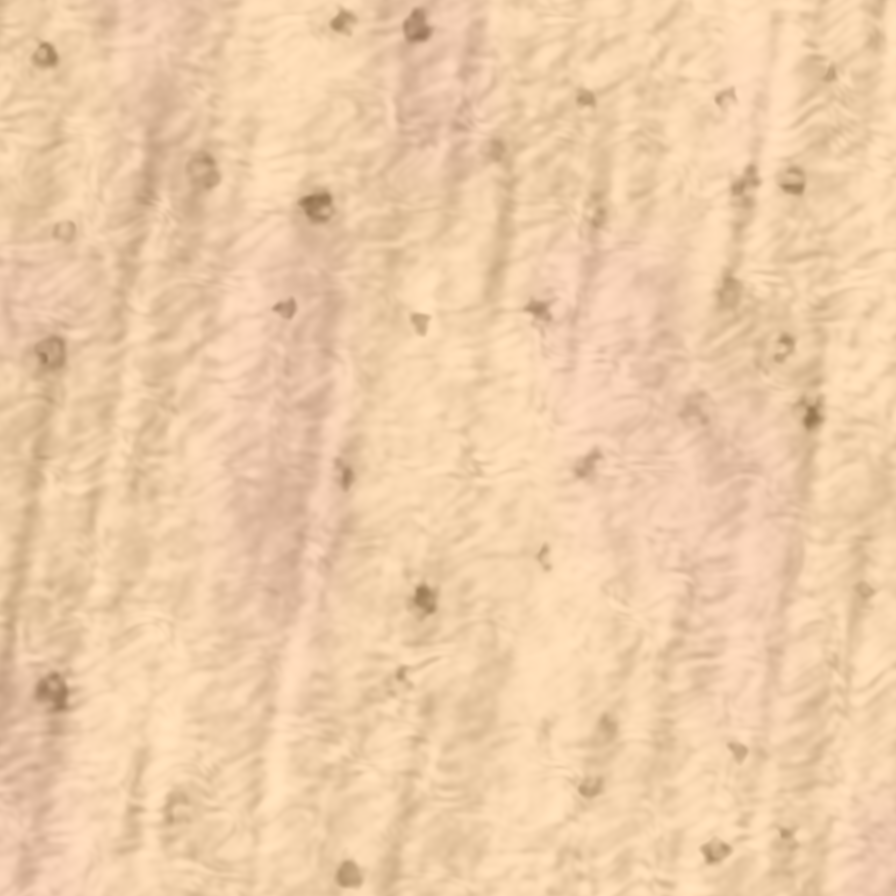
Reproduce this texture procedurally as a WebGL 1 fragment shader.

```glsl
precision highp float;

uniform vec2 u_resolution;

const vec3 BASE_COLOR = vec3(0.953, 0.825, 0.675);
const vec3 PINK_SHIFT = vec3(-0.012, -0.030, 0.012);
const float LEAN = 0.165;            // sideways drift of the streaks per unit height
const float STREAK_CONTRAST = 0.105;
const float PATCH_CONTRAST = 0.055;
const float MOTTLE_CONTRAST = 0.080;
const float RELIEF_CONTRAST = 0.085;
const float FINE_CONTRAST = 0.035;
const float FIBER_SPACING = 0.078;
const float FIBER_WIDTH = 0.012;
const float FIBER_DEPTH = 0.075;
const float FIBER_GLINT = 0.035;
const float SPOT_CELLS = 7.0;
const float SPOT_CHANCE = 0.68;
const float SPOT_DEPTH = 0.215;
const float HALO_DEPTH = 0.045;

float hash(vec2 p) {
  vec3 q = fract(vec3(p.xyx) * 0.1031);
  q += dot(q, q.yzx + 33.33);
  return fract((q.x + q.y) * q.z);
}

float noise(vec2 p) {
  vec2 cell = floor(p);
  vec2 f = fract(p);
  f = f * f * (3.0 - 2.0 * f);
  float low = mix(hash(cell), hash(cell + vec2(1.0, 0.0)), f.x);
  float high = mix(hash(cell + vec2(0.0, 1.0)), hash(cell + vec2(1.0)), f.x);
  return mix(low, high, f.y);
}

float signedNoise(vec2 p) {
  return noise(p) - 0.5;
}

// Broken dark fibres, each with a pale edge on one side
float fiberTone(vec2 p) {
  float tone = 0.0;
  float column = floor(p.x / FIBER_SPACING);
  for (int i = -1; i <= 1; i++) {
    float id = column + float(i);
    float center = (id + 0.2 + 0.6 * hash(vec2(id, 71.0))) * FIBER_SPACING;
    center += 0.014 * signedNoise(vec2(p.y * 9.0, id + 40.5));
    float strength = smoothstep(0.25, 0.75, noise(vec2(p.y * 4.5, id * 3.0 + 90.0)));
    float x = (p.x - center) / FIBER_WIDTH;
    float glint = (x - 1.7) / 0.8;
    tone += strength * (FIBER_GLINT * exp(-glint * glint) - FIBER_DEPTH * exp(-x * x));
  }
  return tone;
}

// Scattered brown specks with ragged rims, clotted cores and faint halos
float spotTone(vec2 p) {
  float tone = 0.0;
  vec2 home = floor(p * SPOT_CELLS);
  vec2 ragged = p + 0.012 * vec2(signedNoise(p * 75.0), signedNoise(p * 75.0 + 31.0));
  float clots = 0.3 + 0.95 * smoothstep(0.15, 0.8, noise(p * 85.0 + 17.0));
  for (int j = -1; j <= 1; j++) {
    for (int i = -1; i <= 1; i++) {
      vec2 id = home + vec2(float(i), float(j));
      vec2 jitter = vec2(hash(id + 13.7), hash(id + 57.3));
      vec2 center = (id + 0.12 + 0.76 * jitter) / SPOT_CELLS;
      float present = step(hash(id + 101.9), SPOT_CHANCE);
      float radius = mix(0.014, 0.027, hash(id + 151.1));
      float depth = mix(0.45, 1.0, hash(id + 203.5));
      vec2 d = (ragged - center) * vec2(1.1, 0.95);
      float core = 1.0 - smoothstep(0.45 * radius, 1.15 * radius, length(d));
      vec2 h = d + radius * vec2(0.6, 0.4);
      float halo = 1.0 - smoothstep(0.6 * radius, 2.0 * radius, length(h));
      tone -= present * depth * (SPOT_DEPTH * core * clots + HALO_DEPTH * halo);
    }
  }
  return tone;
}

// Small raised flecks lit from the upper left
float grainTone(vec2 p) {
  vec2 q = p * vec2(68.0, 98.0) + 3.0 * signedNoise(p * 24.0);
  float relief = noise(q) - noise(q + vec2(0.55, -0.65));
  float roughness = mix(0.5, 1.4, noise(p * 13.0 + 8.0));
  return RELIEF_CONTRAST * relief * roughness
       + MOTTLE_CONTRAST * signedNoise(p * vec2(46.0, 38.0) + 61.0)
       + FINE_CONTRAST * signedNoise(p * 125.0 + 23.0);
}

void main() {
  vec2 uv = gl_FragCoord.xy / min(u_resolution.x, u_resolution.y);
  vec2 along = vec2(uv.x - LEAN * uv.y + 1.0, uv.y + 1.0);

  float tone = STREAK_CONTRAST * signedNoise(along * vec2(25.0, 2.6));
  tone += 0.5 * STREAK_CONTRAST * signedNoise(along * vec2(52.0, 6.0) + 19.0);
  tone += PATCH_CONTRAST * signedNoise(uv * 5.0 + 7.0);
  tone += fiberTone(along) + grainTone(uv + 1.0) + spotTone(uv + 1.0);

  // Compress highlights so the pale ground stays creamy
  tone = tone > 0.0 ? tone / (1.0 + 7.0 * tone) : tone;
  float pink = smoothstep(0.5, 0.85, noise(uv * vec2(6.0, 4.5) + 43.0));
  vec3 color = BASE_COLOR + tone + PINK_SHIFT * pink;
  gl_FragColor = vec4(clamp(color, 0.0, 1.0), 1.0);
}
```
